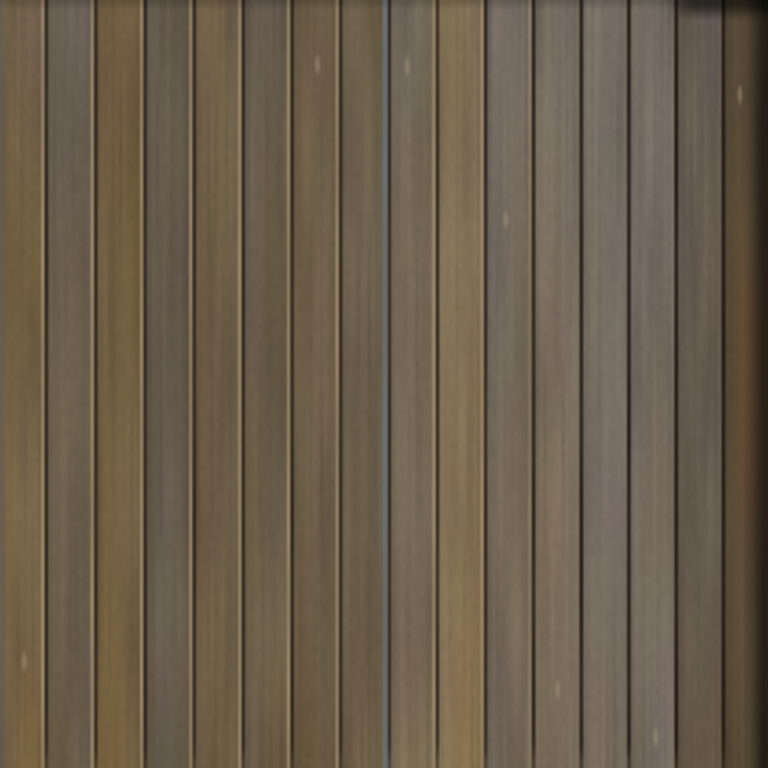
Write a WebGL 2 fragment shader that draws this texture.

```glsl
#version 300 es
precision highp float;

uniform vec2 u_resolution;
out vec4 fragColor;

// Layout: seam k lies at FIRST_SEAM + PITCH * k - NARROWING * k * k
const float FIRST_SEAM = 0.0592;
const float PITCH = 0.0646;
const float NARROWING = 0.000117;
const int PLANKS = 16;

// Seams: a lit lip on the left, a dark gap on the right
const float LIP_OFFSET = -0.0037;
const float LIP_HALF_WIDTH = 0.0022;
const float GAP_OFFSET = 0.0014;
const float GAP_HALF_WIDTH = 0.0020;
const float EDGE_SOFTNESS = 0.0022;

// Colours
const vec3 GREY_WOOD = vec3(0.455, 0.422, 0.385);
const vec3 BROWN_WOOD = vec3(0.475, 0.387, 0.255);
const vec3 LIP_WARM = vec3(0.63, 0.55, 0.43);
const vec3 LIP_COOL = vec3(0.42, 0.45, 0.46);
const vec3 GAP_COLOR = vec3(0.135, 0.105, 0.085);
const vec3 FLECK_COLOR = vec3(0.62, 0.56, 0.46);
const vec3 RUST = vec3(0.42, 0.29, 0.19);

// Wear
const float FIBRE_AMOUNT = 0.10;
const float BLOTCH_AMOUNT = 0.13;
const float GRIT_AMOUNT = 0.045;
const float FLECK_CHANCE = 0.3;

// Tone of each plank, left to right
const float WARMTH[PLANKS] = float[](0.75, 0.35, 0.85, 0.32, 0.62, 0.45, 0.62, 0.52,
                                     0.35, 0.62, 0.12, 0.25, 0.08, 0.05, 0.20, 0.60);
const float BRIGHTNESS[PLANKS] = float[](0.95, 0.91, 0.94, 0.85, 0.92, 0.89, 0.90, 0.92,
                                         1.00, 1.12, 0.99, 1.03, 1.03, 1.00, 0.86, 0.75);

float hash(vec2 p) {
  vec3 q = fract(vec3(p.xyx) * 0.1031);
  q += dot(q, q.yzx + 33.33);
  return fract((q.x + q.y) * q.z);
}

float noise(vec2 p) {
  vec2 cell = floor(p), f = fract(p);
  f = f * f * (3.0 - 2.0 * f);
  return mix(mix(hash(cell), hash(cell + vec2(1, 0)), f.x),
             mix(hash(cell + vec2(0, 1)), hash(cell + vec2(1, 1)), f.x), f.y);
}

float seamPosition(float k) {
  return FIRST_SEAM + (PITCH - NARROWING * k) * k;
}

float seamCoordinate(float x) {
  float root = sqrt(PITCH * PITCH - 4.0 * NARROWING * (x - FIRST_SEAM));
  return (PITCH - root) / (2.0 * NARROWING);
}

float line(float d, float halfWidth, float soft) {
  return 1.0 - smoothstep(halfWidth - soft, halfWidth + soft, abs(d));
}

vec3 plankColor(vec2 uv, float k) {
  int plank = clamp(int(floor(k)) + 1, 0, PLANKS - 1);
  float seed = float(plank) * 17.0;

  // Greyer toward the top, browner toward the foot
  float drift = noise(vec2(uv.x * 28.0, uv.y * 3.0 + seed)) - 0.5;
  float warmth = WARMTH[plank] + 0.35 * drift + 0.22 * (0.5 - uv.y);
  vec3 color = mix(GREY_WOOD, BROWN_WOOD, clamp(warmth, 0.0, 1.1)) * BRIGHTNESS[plank];

  // Long fibres, broad stains and fine grit
  float fibre = noise(vec2(uv.x * 210.0, uv.y * 5.0 + seed)) - 0.5;
  float blotch = noise(vec2(uv.x * 40.0, uv.y * 6.0 - seed)) - 0.5;
  float grit = noise(uv * vec2(180.0, 110.0)) - 0.5;
  color *= 1.0 + FIBRE_AMOUNT * fibre + BLOTCH_AMOUNT * blotch + GRIT_AMOUNT * grit;
  color.g *= 1.0 - 0.05 * (noise(uv * vec2(45.0, 9.0) + 71.0) - 0.5);

  // An occasional pale fleck
  vec2 fleck = vec2(fract(k) - mix(0.35, 0.65, hash(vec2(seed, 3.0))),
                    uv.y - hash(vec2(seed, 8.0)));
  float present = step(hash(vec2(seed, 5.0)), FLECK_CHANCE);
  float spot = 1.0 - smoothstep(0.2, 1.0, length(fleck / vec2(0.09, 0.018)));
  return mix(color, FLECK_COLOR, 0.5 * spot * present);
}

vec3 addSeam(vec3 color, vec2 uv, float k, float pixel) {
  float seam = floor(k + 0.5);
  float d = uv.x - seamPosition(seam);
  float soft = max(EDGE_SOFTNESS, pixel);
  float shade = smoothstep(8.5, 11.5, seam);
  float cool = line(seam - 7.0, 0.5, 0.1);
  float wear = noise(vec2(seam * 9.0, uv.y * 9.0));

  color *= 1.0 - 0.13 * exp(-abs(d) / 0.007);
  float lip = line(d - LIP_OFFSET, LIP_HALF_WIDTH * (1.0 + 0.8 * cool), soft);
  lip *= mix(0.85, 0.18, shade) * mix(0.75, 1.05, wear);
  color = mix(color, mix(LIP_WARM, LIP_COOL, cool), lip);

  float gap = line(d - GAP_OFFSET, GAP_HALF_WIDTH * mix(1.0, 1.2, shade), soft);
  gap *= mix(0.78, 0.95, shade) * mix(0.85, 1.0, wear) * mix(0.55, 1.0, smoothstep(0.0, 0.035, uv.y));
  return mix(color, GAP_COLOR, gap);
}

void main() {
  vec2 uv = gl_FragCoord.xy / u_resolution;
  float k = seamCoordinate(uv.x);
  vec3 color = addSeam(plankColor(uv, k), uv, k, 1.0 / u_resolution.x);

  // Rusty glow and shading along the borders
  float rust = smoothstep(0.945, 0.97, uv.x) * exp(-pow((uv.y - 0.5) / 0.2, 2.0));
  color = mix(color, RUST, 0.6 * rust);
  color *= 1.0 - 0.6 * smoothstep(0.965, 1.0, uv.x);
  color *= 1.0 - 0.15 * smoothstep(0.985, 1.0, uv.y);
  color *= 1.0 - 0.5 * smoothstep(0.97, 0.995, uv.y) * smoothstep(0.86, 0.91, uv.x);
  color = mix(color, GREY_WOOD * 0.85, 0.6 * (1.0 - smoothstep(0.002, 0.012, uv.x)));
  fragColor = vec4(color, 1.0);
}
```
